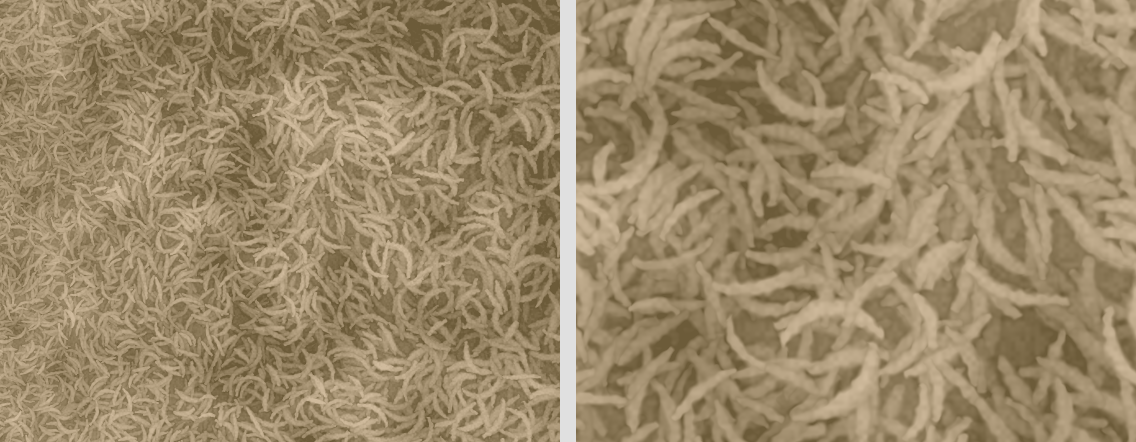
Left: the whole. Right: its middle third, enlarged.
Give the GLSL for this texture, as a Shadertoy shader.

```glsl
#define DENSITY 28.0      // strand cells per unit of log distance
#define LAYERS 10         // strands stacked from pile floor to tips
#define HALF_WIDTH 0.125  // strand half width at its middle, in cells
#define BEND 1.0          // strongest curl of a strand
#define SPREAD 1.9        // angle scatter inside a tuft
#define SHADOW 0.10       // darkening beside a strand
#define GRAIN 0.22        // fine fibre fuzz
#define HOLLOWS 0.62      // brightness range of tufts and hollows
#define DARK vec3(0.49, 0.42, 0.29)
#define LIGHT vec3(0.76, 0.68, 0.56)

vec4 hash4(vec3 p) {
    vec4 h = fract(p.xyzx * vec4(0.1031, 0.1030, 0.0973, 0.1099));
    h += dot(h, h.wzxy + 33.33);
    return fract((h.xxyz + h.yzzw) * h.zywx);
}

float noise(vec2 p) {
    vec2 i = floor(p), f = fract(p);
    f = f * f * (3.0 - 2.0 * f);
    float a = hash4(vec3(i, 71.0)).x;
    float b = hash4(vec3(i + vec2(1, 0), 71.0)).x;
    float c = hash4(vec3(i + vec2(0, 1), 71.0)).x;
    float d = hash4(vec3(i + vec2(1, 1), 71.0)).x;
    return mix(mix(a, b, f.x), mix(c, d, f.x), f.y);
}

// Distance to a curled strand centred on the origin, lying along x
float strandDistance(vec2 p, float halfLength, float curl, float twist) {
    float x = clamp(p.x, -halfLength, halfLength);
    float curve = x * x * (curl + twist * x);
    float slope = x * (2.0 * curl + 3.0 * twist * x);
    return length(vec2(p.x - x, (p.y - curve) * inversesqrt(1.0 + slope * slope)));
}

// Overlapping strands, painted from the floor upwards
float pileTone(vec2 q) {
    float tone = 0.05;
    for (int layer = 0; layer < LAYERS; layer++) {
        float level = float(layer) / float(LAYERS - 1);
        vec2 shift = float(layer) * vec2(0.37, 0.61);
        vec2 cell = floor(q + shift);
        for (int j = -1; j <= 1; j++)
        for (int i = -1; i <= 1; i++) {
            vec2 id = cell + vec2(i, j);
            vec4 place = hash4(vec3(id, float(layer) + 3.0));
            vec4 shape = hash4(vec3(id, float(layer) + 37.0));
            vec2 root = id + place.xy - shift;

            // Neighbours share a tuft direction
            float angle = 10.0 * noise(root * 0.36 + 17.0) + SPREAD * (place.z - 0.5);
            float c = cos(angle), s = sin(angle);
            vec2 local = mat2(c, -s, s, c) * (q - root);
            float halfLength = mix(0.30, 0.64, shape.x);
            float curl = BEND * (2.0 * shape.y - 1.0);
            float d = strandDistance(local, halfLength, curl, 0.8 * (shape.z - 0.5));

            // Tapered ends and a soft rounded profile
            float along = min(abs(local.x) / halfLength, 1.0);
            float width = HALF_WIDTH * mix(0.75, 1.2, shape.w) * (1.0 - 0.45 * along * along);
            float across = d / width;
            float body = mix(0.22, 0.86, level) + 0.24 * (place.w - 0.5);
            body -= 0.28 * min(across * across, 1.0) + 0.10 * along * along;
            tone -= SHADOW * (1.0 - smoothstep(0.7, 2.1, across));
            tone = mix(tone, body, 1.0 - smoothstep(0.4, 1.2, across));
        }
    }
    return tone;
}

void mainImage(out vec4 fragColor, in vec2 fragCoord) {
    vec2 p = fragCoord / iResolution.y;
    vec2 uv = fragCoord / iResolution.xy;

    // Log-polar map: strands grow towards the right without distortion
    vec2 ray = p - vec2(-1.0, 0.5);
    vec2 q = DENSITY * vec2(log(length(ray)), atan(ray.y, ray.x));

    // Slightly ragged edges on the yarn
    vec2 fuzz = vec2(noise(p * 190.0), noise(p * 190.0 + 43.0)) - 0.5;
    float tone = pileTone(q + 0.05 * fuzz);

    // Tuft hollows at two sizes, then fibre grain
    tone += HOLLOWS * (noise(q * 0.62 + 5.0) - 0.5);
    tone += 0.6 * HOLLOWS * (noise(q * 0.25 + 29.0) - 0.5);
    tone = mix(0.55, tone, mix(0.75, 1.0, smoothstep(0.0, 0.5, uv.x)));
    tone += GRAIN * (noise(p * 270.0) - 0.5);

    // Light falls off towards the top and the right edge
    tone += 0.13 - 0.10 * uv.y - 0.18 * smoothstep(0.65, 1.0, uv.x);

    fragColor = vec4(mix(DARK, LIGHT, clamp(tone, -0.25, 1.2)), 1.0);
}
```
